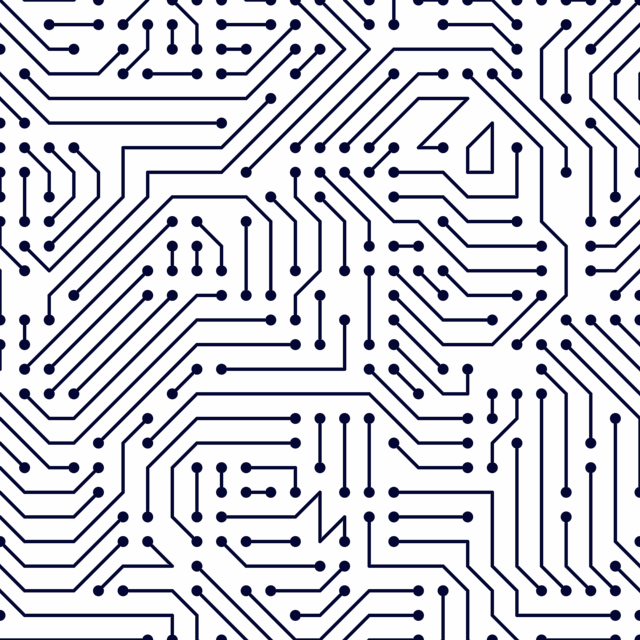
Reproduce this pattern procedurally as a Shadertoy shader.

```glsl
#define CELLS 26.0           // grid nodes along the canvas
#define LINE_HALF 0.068      // half line width, in cells
#define PAD_RADIUS 0.222     // radius of the end pads, in cells
#define REGION_FREQ 0.14     // size of horizontal and vertical regions
#define JOG_FREQ 0.23        // how often bundles bend
#define JOG_LEVEL 0.2        // higher gives fewer diagonals
#define CUT_CHANCE 0.04      // share of traces broken at random
#define EDGE_PIXELS 0.85     // half width of the smoothed edge
#define INK vec3(0.01, 0.025, 0.195)
#define PAPER vec3(0.995)

const int SPAN = 6;          // nodes kept around the current cell
ivec2 heading[SPAN * SPAN];

float hash(vec2 p) {
    return fract(sin(dot(p, vec2(127.1, 311.7))) * 43758.5);
}

float gradientDot(vec2 corner, vec2 offset) {
    float angle = 6.28318 * hash(corner);
    return dot(vec2(cos(angle), sin(angle)), offset);
}

float gradientNoise(vec2 p) {
    vec2 i = floor(p), f = p - i;
    vec2 u = f * f * f * (f * (f * 6.0 - 15.0) + 10.0);
    vec2 e = vec2(1.0, 0.0);
    float low  = mix(gradientDot(i, f), gradientDot(i + e, f - e), u.x);
    float high = mix(gradientDot(i + e.yx, f - e.yx), gradientDot(i + 1.0, f - 1.0), u.x);
    return mix(low, high, u.y);
}

// Step a trace wants to take from a node; bundles share their jogs
ivec2 wantedStep(vec2 node) {
    if (hash(node + 0.37) < CUT_CHANCE) return ivec2(0);
    bool vertical = gradientNoise(node * REGION_FREQ + 7.3) > 0.0;
    vec2 lane = vertical ? node.yx + vec2(0.0, 340.0) : node;
    float bend = gradientNoise(lane * vec2(JOG_FREQ, 0.09) + 3.6);
    int jog = abs(bend) > JOG_LEVEL ? int(sign(bend)) : 0;
    if (!vertical) return ivec2(1, jog);
    return ivec2(jog, gradientNoise(node * REGION_FREQ * 0.7 + 50.2) > 0.0 ? 1 : -1);
}

ivec2 headingAt(ivec2 node) {
    return heading[(node.y + 2) * SPAN + node.x + 2];
}

// Falling diagonals give way to rising ones in the same cell
bool isCrossed(ivec2 node, ivec2 d) {
    if (d.x * d.y >= 0) return false;
    ivec2 a = node + ivec2(d.x, 0), b = node + ivec2(0, d.y);
    return headingAt(a) == b - a || headingAt(b) == a - b;
}

// The neighbour that feeds a node with the least bend, or the node itself
ivec2 sourceOf(ivec2 node) {
    ivec2 onward = headingAt(node), best = node;
    int leastBend = 99;
    for (int y = -1; y <= 1; y++)
    for (int x = -1; x <= 1; x++) {
        ivec2 d = ivec2(x, y), from = node - d;
        if (d == ivec2(0) || headingAt(from) != d || d == -onward) continue;
        ivec2 turn = d - onward;
        int bend = turn.x * turn.x + turn.y * turn.y;
        if (bend < leastBend && !isCrossed(from, d)) {
            leastBend = bend;
            best = from;
        }
    }
    return best;
}

float segmentDistance(vec2 p, vec2 a, vec2 b) {
    vec2 ab = b - a;
    return length(p - a - ab * clamp(dot(p - a, ab) / dot(ab, ab), 0.0, 1.0));
}

void mainImage(out vec4 fragColor, in vec2 fragCoord) {
    vec2 p = fragCoord / iResolution.y * CELLS;
    vec2 cell = floor(p), local = p - cell;

    for (int i = 0; i < SPAN * SPAN; i++)
        heading[i] = wantedStep(cell + vec2(i % SPAN - 2, i / SPAN - 2));

    // Traces and pads that touch the four corners of the cell
    float dist = 1.0;
    for (int k = 0; k < 4; k++) {
        ivec2 node = ivec2(k & 1, k >> 1);
        ivec2 next = node + headingAt(node), from = sourceOf(node);
        bool arrives = from != node;
        bool leaves = next != node && sourceOf(next) == node;
        vec2 center = vec2(node);
        if (arrives) dist = min(dist, segmentDistance(local, center, vec2(from)) - LINE_HALF);
        if (leaves) dist = min(dist, segmentDistance(local, center, vec2(next)) - LINE_HALF);
        if (arrives != leaves) dist = min(dist, length(local - center) - PAD_RADIUS);
    }

    float edge = EDGE_PIXELS * CELLS / iResolution.y;
    fragColor = vec4(mix(INK, PAPER, smoothstep(-edge, edge, dist)), 1.0);
}
```
